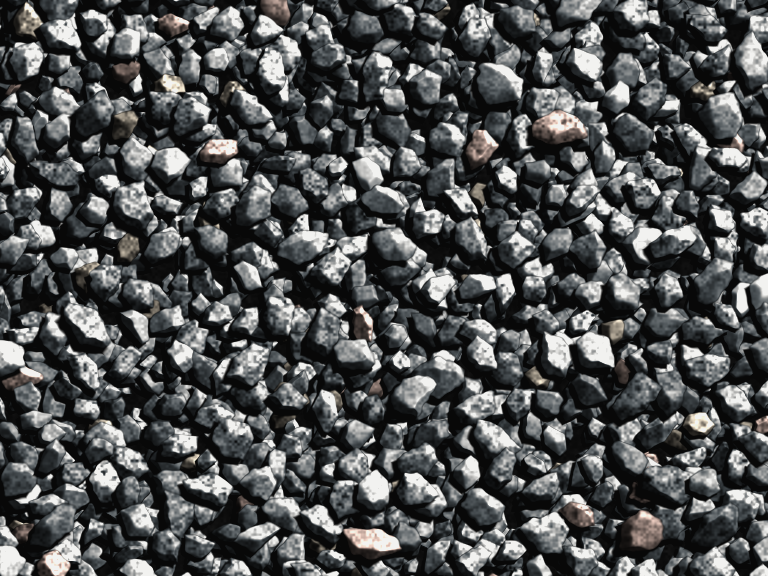
A Shadertoy shader for this texture:

```glsl
// Sunlit bed of crushed grey gravel with deep shadows between angular stones

const vec3 SUN = vec3(0.50, 0.56, 0.66);

float hash(vec2 p) {
    return fract(sin(dot(p, vec2(127.1, 311.7))) * 43758.5453);
}

float noise(vec2 p) {
    vec2 i = floor(p), f = fract(p);
    f = f * f * (3.0 - 2.0 * f);
    return mix(mix(hash(i), hash(i + vec2(1, 0)), f.x),
               mix(hash(i + vec2(0, 1)), hash(i + vec2(1, 1)), f.x), f.y);
}

float smoothMax(float a, float b, float k) {
    float h = max(k - abs(a - b), 0.0) / k;
    return max(a, b) + h * h * k * 0.25;
}

// Cool in the darks, neutral in the lights
vec3 stoneColor(float v, float kind) {
    vec3 tint = mix(vec3(0.90, 1.0, 1.06), vec3(1.0, 1.0, 0.99), smoothstep(0.15, 0.75, v));
    if (kind > 0.975) tint = vec3(1.12, 0.97, 0.91);
    else if (kind > 0.94) tint = vec3(1.06, 1.0, 0.90);
    return min(v * tint, vec3(0.95, 0.95, 0.94));
}

// Paints one faceted stone and its shadow; p is measured in stone radii
void paintStone(inout vec3 color, vec2 p, vec2 id, float edge, float grain, float dim) {
    float turn = 6.283 * hash(id + 1.7);
    mat2 rot = mat2(cos(turn), sin(turn), -sin(turn), cos(turn));
    float stretch = mix(1.0, 1.33, hash(id + 2.3));
    vec2 squash = vec2(1.0 / stretch, stretch);
    vec2 q = (p * rot) * squash;
    vec2 shadowPos = ((p + SUN.xy * 0.46) * rot) * squash;

    // Flat top, tilted at random
    vec2 tilt = (vec2(hash(id + 3.1), hash(id + 4.9)) - 0.5) * 0.95;
    float weight = exp(-16.0 * (0.38 - dot(q, tilt)));
    vec3 normal = weight * normalize(vec3(tilt, 1.0));

    // Six sides give the outline, the bevels and the cast shadow
    float outline = -1.0, shadow = -1.0;
    for (int k = 0; k < 6; k++) {
        vec2 seed = id + float(k) * 5.37;
        float a = (float(k) + 0.65 * (hash(seed + 6.1) - 0.5)) * 1.0472;
        vec2 side = vec2(cos(a), sin(a));
        float reach = mix(0.70, 1.06, hash(seed + 7.7));
        float slope = mix(0.5, 1.9, hash(seed + 8.3));
        float d = dot(q, side) - reach;
        outline = smoothMax(outline, d, 0.13);
        shadow = max(shadow, dot(shadowPos, side) - reach);
        float w = exp(-16.0 * max(-d * slope, -0.5));
        normal += w * normalize(vec3(side * slope, 1.0));
        weight += w;
    }
    normal = normalize(normal);

    // Sunlight, stone tone and mineral speckle
    float light = max(dot(normal, normalize(vec3(SUN.xy * rot, SUN.z))), 0.0);
    float kind = hash(id + 9.2);
    float tone = mix(0.55, 1.35, hash(id + 10.4));
    float rough = mix(0.5, 1.5, hash(id + 11.8));
    if (kind < 0.02) { tone = 1.7; rough = 0.2; }
    float v = tone * (0.09 + 1.08 * pow(light, 1.7)) * dim;
    v *= max(1.0 + rough * grain, 0.15);
    v *= mix(0.65, 1.0, smoothstep(0.0, -0.10, outline));

    color *= 1.0 - 0.88 * smoothstep(0.10, -0.08, min(shadow, outline + 0.02));
    color *= 1.0 - 0.88 * smoothstep(0.08, -0.08, shadow);
    color = mix(color, stoneColor(v, kind), smoothstep(edge, -edge, outline));
}

void mainImage(out vec4 fragColor, in vec2 fragCoord) {
    vec2 uv = fragCoord / iResolution.y;
    float fine = noise(uv * 210.0), medium = noise(uv * 95.0 + 31.0);
    float grain = (fine - 0.5) * 0.85 + (medium - 0.5) * 0.65;
    vec2 ragged = vec2(medium, noise(uv * 80.0 + 57.0)) - 0.5;
    vec3 color = vec3(0.035) + 0.05 * fine * medium;

    // Layers from small shaded chips up to larger stones on top
    for (int layer = 0; layer < 5; layer++) {
        float level = float(layer);
        float cell = 0.044 + 0.007 * level;
        vec2 grid = uv / cell + level * vec2(17.3, 9.6);
        for (int j = 1; j >= -1; j--)
        for (int i = -1; i <= 1; i++) {
            vec2 id = floor(grid) + vec2(i, j);
            vec2 seed = id + level * 41.0;
            if (hash(seed + 0.3) > 1.0 - 0.16 * level) continue;
            vec2 jitter = vec2(hash(seed + 12.6), hash(seed + 13.9)) - 0.5;
            float radius = mix(0.34, 0.56, hash(seed + 14.2));
            vec2 p = (grid - id - 0.5 - jitter * 0.7) / radius;
            if (dot(p, p) > 4.8) continue;
            float edge = 0.9 / (iResolution.y * cell * radius);
            paintStone(color, p + ragged * 0.14, seed, edge, grain, 0.65 + 0.09 * level);
        }
    }
    fragColor = vec4(max(color, vec3(0.03)), 1.0);
}
```
